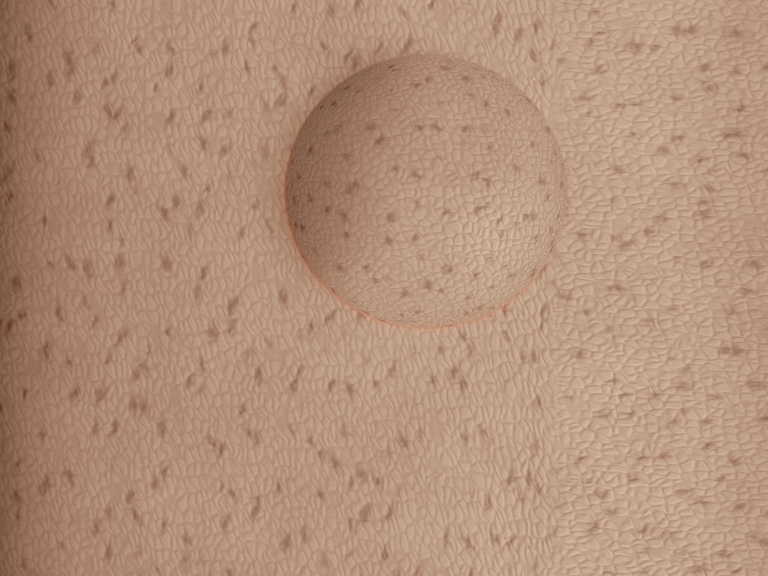
Give the GLSL for this texture, as a Shadertoy shader.

```glsl
// Draws tan, creased skin with dark pores and a smooth domed bump, lit from the right.
const vec2  DOME_CENTER = vec2(0.740, 0.667);
const vec2  DOME_RADIUS = vec2(0.245, 0.238);
const vec2  DOME_SHINE  = vec2(0.45, -0.32);   // highlight, in dome radii
const vec3  SKIN_DARK   = vec3(0.53, 0.39, 0.31);
const vec3  SKIN_LIGHT  = vec3(0.75, 0.63, 0.54);
const vec3  RIM_RED     = vec3(0.05, -0.02, -0.04);
const vec2  LIGHT_STEP  = vec2(0.0024, -0.0014);
const vec2  TALL        = vec2(0.72, 1.45);    // grain stretch left of the seam
const vec2  WIDE        = vec2(1.30, 0.78);    // grain stretch right of the seam
const vec2  ROUND       = vec2(1.0, 0.95);     // grain stretch on the dome
const float SEAM_X      = 0.965;
const float CREASE_SIZE = 0.017;
const float PORE_SIZE   = 0.0095;
const float PORE_DEPTH  = 0.50;
const vec2  PORE_CELL   = vec2(0.048, 0.056);
const float GRAIN       = 0.10;

float hash(vec2 p) {
    return fract(sin(dot(p, vec2(127.1, 311.7))) * 43758.545);
}

vec2 hash2(vec2 p) {
    return vec2(hash(p), hash(p + 37.4));
}

float noise(vec2 p) {
    vec2 i = floor(p), f = fract(p);
    f = f * f * (3.0 - 2.0 * f);
    return mix(mix(hash(i), hash(i + vec2(1, 0)), f.x),
               mix(hash(i + vec2(0, 1)), hash(i + vec2(1, 1)), f.x), f.y);
}

// Raised cells split by creases: 0 in a crease, 1 on a plateau
float creaseHeight(vec2 p, vec2 stretch) {
    p += 0.010 * (vec2(noise(p * 55.0), noise(p * 55.0 + 19.0)) - 0.5);
    p.x += 0.22 * p.y;
    vec2 g = p / (CREASE_SIZE * stretch);
    vec2 cell = floor(g);
    float nearest = 9.0, second = 9.0;
    for (int j = -1; j <= 1; j++)
    for (int i = -1; i <= 1; i++) {
        vec2 c = cell + vec2(i, j);
        float d = length(c + hash2(c) - g);
        second = min(second, max(nearest, d));
        nearest = min(nearest, d);
    }
    return smoothstep(0.0, 0.5, second - nearest);
}

// Soft scattered pores with ragged outlines
float pores(vec2 p, vec2 stretch) {
    p += 0.008 * (vec2(noise(p * 90.0), noise(p * 90.0 + 7.0)) - 0.5);
    vec2 cell = floor(p / PORE_CELL);
    float mask = 0.0;
    for (int j = -1; j <= 1; j++)
    for (int i = -1; i <= 1; i++) {
        vec2 c = cell + vec2(i, j);
        vec2 d = p - (c + hash2(c + 5.0)) * PORE_CELL;
        d.x += (hash(c + 71.0) - 0.5) * d.y;
        d /= PORE_SIZE * stretch * mix(0.65, 1.15, hash(c + 13.0));
        float strength = smoothstep(0.08, 0.6, hash(c + 29.0));
        mask = max(mask, strength * exp(-dot(d, d)));
    }
    return mask;
}

// x: pore mask, y: slope toward the light, z: crease height
vec3 skin(vec2 p, vec2 stretch) {
    float near = creaseHeight(p - LIGHT_STEP, stretch);
    float far = creaseHeight(p + LIGHT_STEP, stretch);
    float pore = pores(p, stretch);
    float dent = pores(p + 2.0 * LIGHT_STEP, stretch) - pore;
    return vec3(pore, near - far + 0.8 * dent, 0.5 * (near + far));
}

void mainImage(out vec4 fragColor, in vec2 fragCoord) {
    vec2 p = fragCoord / iResolution.y;
    vec2 q = (p - DOME_CENTER) / DOME_RADIUS;
    float r = length(q);
    vec2 dir = q / max(r, 0.001);
    float edge = 1.5 / (iResolution.y * DOME_RADIUS.y);
    float inside = 1.0 - smoothstep(1.0 - edge, 1.0 + edge, r);

    // Flat skin: falloff at the left, shine at the lower right
    float wallTone = mix(-0.15, 0.82, 1.0 - exp(-p.x / 0.09));
    wallTone += 0.18 * smoothstep(0.25, 1.0, p.x) - 0.12 * smoothstep(1.15, 1.333, p.x);
    float band = (p.x - 1.06) / 0.24;
    float wallGloss = exp(-band * band) * mix(1.0, 0.4, p.y);
    wallTone += 0.06 * wallGloss;
    float shadowSide = smoothstep(-0.2, 1.0, dot(dir, vec2(-0.9, 0.44)));
    wallTone -= 0.45 * shadowSide * exp(-max(r - 1.0, 0.0) / 0.11);
    vec3 wall = mix(skin(p, TALL), skin(p + 3.0, WIDE),
                    smoothstep(SEAM_X - 0.02, SEAM_X + 0.02, p.x));

    // Dome: shaded left flank, dim rim, soft highlight
    float rc = min(r, 1.0);
    vec2 domeUv = dir * asin(rc) * DOME_RADIUS + 7.0;
    float flank = smoothstep(0.1, 1.0, dot(q, vec2(-0.95, 0.3)));
    vec2 toShine = q - DOME_SHINE;
    float domeGloss = exp(-dot(toShine, toShine) / 0.14);
    float domeTone = 0.88 + 0.10 * q.x - 0.08 * q.y - 0.75 * flank;
    domeTone += 0.14 * domeGloss - 0.15 * pow(rc, 8.0);
    vec3 dome = skin(domeUv, ROUND);

    // Pores, relief and grain
    vec3 surface = mix(wall, dome, inside);
    float gloss = mix(wallGloss, domeGloss, inside);
    float tone = mix(wallTone, domeTone, inside);
    tone -= PORE_DEPTH * surface.x * mix(1.0, 0.75, gloss);
    tone += surface.y * mix(0.16, 0.30, gloss) + 0.10 * (surface.z - 0.6);
    tone += 0.12 * (noise(p * 14.0) - 0.5) + GRAIN * (noise(p * 380.0) - 0.5);

    // Skin ramp and the reddish lower rim
    float t = clamp(tone, 0.0, 1.0);
    vec3 ramp = tone + vec3(0.0, 0.33, 0.44) * t * (t - 1.0);
    vec3 color = mix(SKIN_DARK, SKIN_LIGHT, ramp);
    float rim = exp(-abs(r - 1.0) / 0.018);
    color += RIM_RED * rim * smoothstep(0.5, -0.7, dir.y + 0.5 * dir.x);
    fragColor = vec4(clamp(color, 0.0, 1.0), 1.0);
}
```
